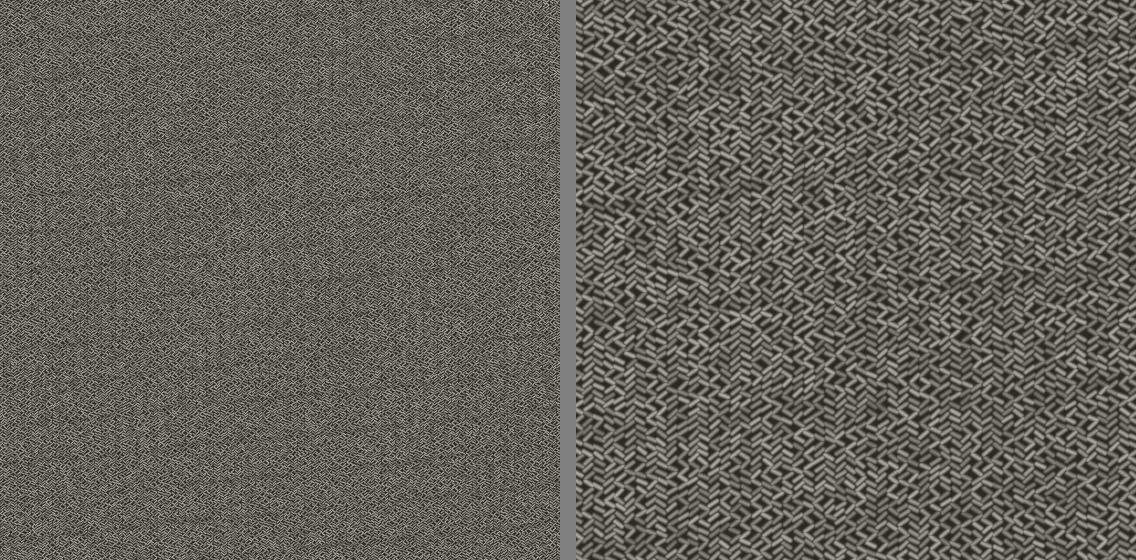
Left: the whole. Right: its middle third, enlarged.
Give the GLSL for this texture, as a Shadertoy shader.

```glsl
// Fine woven cloth of packed slanted threads with faint tilted creases
#define COLUMNS 160.0
#define ROW_HEIGHT 0.74
#define THREAD_REACH 0.42
#define THREAD_RADIUS 0.37
#define THREAD_ANGLE 0.60
#define JITTER 0.24
#define FLIP_SHARE 0.28
#define CREASES 14.7
#define ROW_SLOPE 0.10
#define CREASE_DEPTH 0.18
#define DARK_GAP vec3(0.172, 0.160, 0.118)
#define PALE_THREAD vec3(0.665, 0.655, 0.630)

float hash(vec2 p) {
    return fract(sin(dot(p, vec2(127.1, 311.7))) * 43758.5453);
}

float valueNoise(vec2 p) {
    vec2 cell = floor(p);
    vec2 t = smoothstep(0.0, 1.0, fract(p));
    float low = mix(hash(cell), hash(cell + vec2(1.0, 0.0)), t.x);
    float high = mix(hash(cell + vec2(0.0, 1.0)), hash(cell + 1.0), t.x);
    return mix(low, high, t.y);
}

float segmentDistance(vec2 p, vec2 halfSpan) {
    float along = clamp(dot(p, halfSpan) / dot(halfSpan, halfSpan), -1.0, 1.0);
    return length(p - along * halfSpan);
}

// Brightest thread over a point: columns of parallel strokes, slants alternating
float weave(vec2 p) {
    float brightest = 0.0;
    for (int i = -1; i <= 1; i++) {
        float column = floor(p.x) + float(i);
        float parity = mod(column, 2.0);
        float stagger = 0.5 * parity;
        float homeRow = floor(p.y / ROW_HEIGHT - stagger);

        for (int j = -1; j <= 1; j++) {
            vec2 cell = vec2(column, homeRow + float(j));
            vec2 shift = vec2(hash(cell + 17.3), hash(cell + 41.9)) - 0.5;
            vec2 center = cell + vec2(0.5, 0.5 + stagger) + JITTER * shift;
            center.y *= ROW_HEIGHT;

            // Some falling threads flip, so rising ones prevail
            float side = 1.0 - 2.0 * parity;
            if (hash(cell + 5.7) < FLIP_SHARE) side = mix(1.0, -side, 0.5 + 0.5 * side);
            float angle = side * THREAD_ANGLE + 0.3 * (hash(cell + 73.1) - 0.5);
            vec2 halfSpan = THREAD_REACH * vec2(cos(angle), sin(angle));

            float d = segmentDistance(p - center, halfSpan);
            float body = 1.0 - smoothstep(0.0, THREAD_RADIUS, d);
            brightest = max(brightest, body * mix(0.62, 1.05, hash(cell + 91.4)));
        }
    }
    return brightest;
}

// Thin dark rows climbing to the right, broken up along their length
float crease(vec2 uv) {
    float wobble = 0.10 * (valueNoise(uv * vec2(9.0, 15.0)) - 0.5);
    float offset = abs(fract(uv.y * CREASES + wobble) - 0.5);
    float line = 1.0 - smoothstep(0.0, 0.10, offset);
    return line * mix(0.4, 1.0, valueNoise(uv * vec2(14.0, 40.0) + 8.0));
}

void mainImage(out vec4 fragColor, in vec2 fragCoord) {
    vec2 uv = fragCoord / iResolution.y;

    // Tilt the rows so that threads and creases climb together
    uv.y -= ROW_SLOPE * uv.x;

    float light = weave(uv * COLUMNS);
    light *= 1.0 - CREASE_DEPTH * crease(uv);
    fragColor = vec4(mix(DARK_GAP, PALE_THREAD, light), 1.0);
}
```
